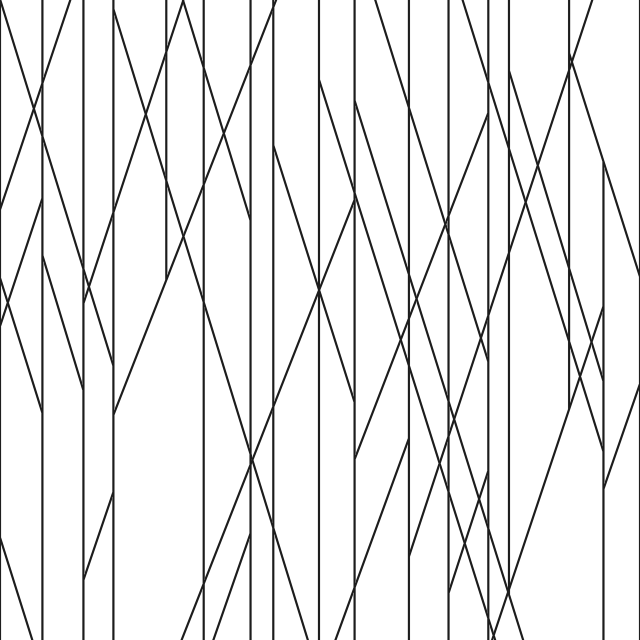
Reproduce this pattern procedurally as a WebGL 2 fragment shader.

```glsl
#version 300 es
precision highp float;

uniform vec2 u_resolution;
out vec4 fragColor;

float hash(float n, float salt) {
    return fract(sin(n * 127.1 + salt * 311.7) * 43758.5453);
}

// Horizontal place of an upright; the outer two sit on the canvas edges
float postX(float i) {
    float jitter = abs(i - 8.0) < 7.5 ? 0.62 * (hash(i, 1.0) - 0.5) : 0.0;
    return clamp((i + jitter) / 16.0, -0.4, 1.4);
}

float segmentDistance(vec2 p, vec2 a, vec2 b) {
    vec2 pa = p - a, ba = b - a;
    return length(pa - ba * clamp(dot(pa, ba) / dot(ba, ba), 0.0, 1.0));
}

void main() {
    vec2 uv = gl_FragCoord.xy / u_resolution;
    float nearest = floor(uv.x * 16.0 + 0.5);
    float nearestX = postX(nearest);
    float lowestJoint = 1.0, highestJoint = 0.0;
    float dist = 1.0;

    // Slanted struts: each runs from one upright to another
    for (int k = 0; k < 30; k++) {
        float id = float(k);
        bool falling = k < 15;
        float slope = falling ? 3.15 + 0.15 * hash(id, 2.0) : mix(2.4, 3.1, hash(id, 2.0));
        float stratum = (mod(id, 15.0) + 0.15 + 0.7 * hash(id, 3.0)) / 15.0;
        float origin = mix(-0.28, 1.0, stratum);
        float first = floor(origin * 16.0 + hash(id, 4.0) * 4.5 - 1.0);
        float last = first + 1.0 + floor(hash(id, 5.0) * 5.0);

        // Heights at both ends and at the nearest upright
        vec3 xs = vec3(postX(first), postX(last), nearestX);
        vec3 ys = (xs - origin) * slope;
        if (falling) ys = 1.0 - ys;
        dist = min(dist, segmentDistance(uv, vec2(xs.x, ys.x), vec2(xs.y, ys.y)));

        if (nearest >= first && nearest <= last && ys.z > 0.0 && ys.z < 1.0) {
            lowestJoint = min(lowestJoint, ys.z);
            highestJoint = max(highestJoint, ys.z);
        }
    }

    // Uprights: a few stop at their outermost joint
    bool inner = abs(nearest - 8.0) < 7.5;
    float bottom = inner && hash(nearest, 6.0) < 0.3 ? lowestJoint : -0.1;
    float top = inner && hash(nearest, 7.0) < 0.1 ? highestJoint : 1.1;
    dist = min(dist, segmentDistance(uv, vec2(nearestX, bottom), vec2(nearestX, top)));

    // Thin dark ink on white
    float pixel = 1.0 / min(u_resolution.x, u_resolution.y);
    float ink = 1.0 - smoothstep(-0.65 * pixel, 0.65 * pixel, dist - 0.0017);
    fragColor = vec4(mix(vec3(1.0), vec3(0.11), ink), 1.0);
}
```
